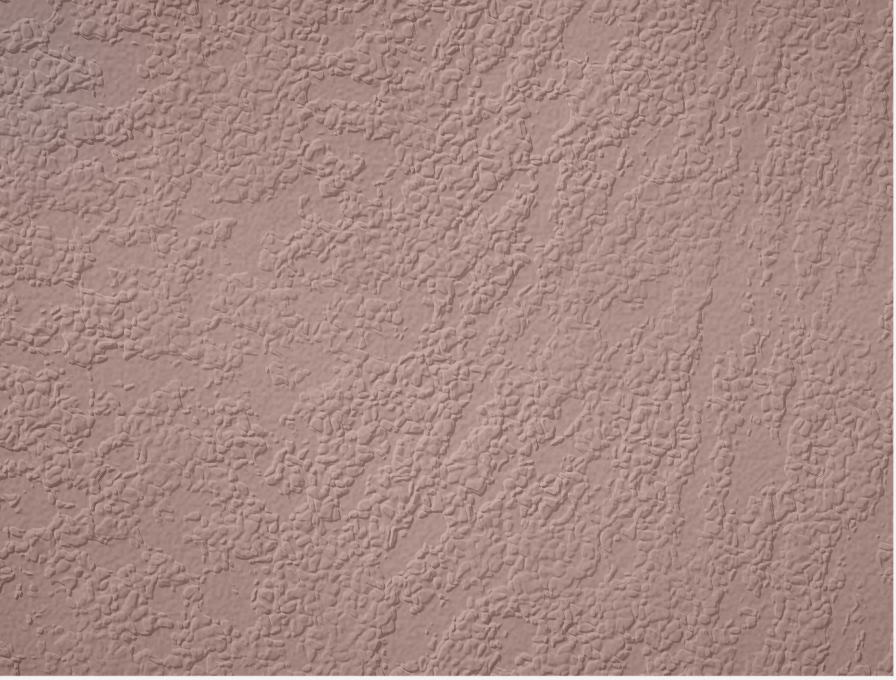
Give the GLSL for this texture, as a Shadertoy shader.

```glsl
// Rough pink-brown stucco wall with crumbly trowelled crusts, lit from the upper left.

// Sine-free hash of a lattice cell
float hash(vec2 cell) {
    vec3 q = fract(cell.xyx * vec3(0.1031, 0.1030, 0.0973));
    q += dot(q, q.yzx + 33.33);
    return fract((q.x + q.y) * q.z);
}

float noise(vec2 p) {
    vec2 i = floor(p), f = fract(p);
    f = f * f * (3.0 - 2.0 * f);
    return mix(mix(hash(i), hash(i + vec2(1, 0)), f.x),
               mix(hash(i + vec2(0, 1)), hash(i + vec2(1, 1)), f.x), f.y);
}

float fbm(vec2 p) {
    float sum = 0.0, weight = 0.53;
    for (int i = 0; i < 3; i++) {
        sum += weight * noise(p);
        p = mat2(1.6, 1.2, -1.2, 1.6) * p + 17.3;
        weight *= 0.5;
    }
    return sum * 1.08;
}

// Rounded grains of mixed size, 0 between them and 1 on top
float grains(vec2 p) {
    vec2 home = floor(p);
    float top = 0.0;
    for (int y = -1; y <= 1; y++)
    for (int x = -1; x <= 1; x++) {
        vec2 cell = home + vec2(x, y);
        vec2 centre = cell + vec2(hash(cell), hash(cell + 57.0));
        float radius = mix(0.45, 0.85, hash(cell + 113.0));
        top = max(top, smoothstep(radius, radius * 0.35, distance(p, centre)));
    }
    return top;
}

// Noise with separate frequencies along and across a stroke direction
float strokes(vec2 p, float angle, vec2 freq) {
    vec2 along = vec2(cos(angle), sin(angle));
    return fbm(vec2(dot(p, along), dot(p, vec2(-along.y, along.x))) * freq + 40.0);
}

// Plaster height: flat patches, crusts with scalloped rims, fine sand
float relief(vec2 p) {
    vec2 bend = vec2(noise(p * 55.0 + 9.0), noise(p * 55.0 + 83.0)) - 0.5;
    vec2 q = p + bend * 0.012;

    // Trowel direction turns from level on the left to steep on the right
    float middle = smoothstep(0.35, 0.7, p.x - 0.3 * (p.y - 0.5));
    float rightSide = smoothstep(0.85, 1.1, p.x);
    float field = mix(strokes(q, -0.25, vec2(20, 28)), strokes(q, 0.98, vec2(15, 36)), middle);
    field = mix(field, strokes(q, 1.36, vec2(9, 36)), rightSide);

    // Some areas are pressed smoother than others
    float rough = smoothstep(0.25, 0.5, fbm(p * vec2(8.0, 6.0) + 5.0));
    rough = mix(0.6, 1.0, rough) * mix(1.0, 0.75, rightSide);

    // Grains push the rim of each crust in and out
    float grain = grains(q * 78.0);
    float rim = field + 0.13 * (grain - 0.5);
    float crust = smoothstep(0.42, 0.48, rim) + 0.7 * smoothstep(0.58, 0.64, rim);
    float crumbs = grain * smoothstep(0.36, 0.52, field);
    float sand = noise(p * 170.0 + 7.0);
    return rough * (0.65 * crust + 0.55 * crumbs) + 0.3 * sand;
}

void mainImage(out vec4 fragColor, in vec2 fragCoord) {
    vec2 uv = fragCoord / iResolution.xy;
    vec2 p = fragCoord / iResolution.y;

    // Slope toward the light; shadows bite harder than highlights
    vec2 toLight = vec2(-0.62, 0.78) * 0.0019;
    float slope = relief(p - toLight) - relief(p + toLight);
    float shade = slope < 0.0 ? -0.18 * tanh(-slope * 1.5) : 0.105 * tanh(slope * 1.5);

    // Uneven paint and darker corners
    vec2 fromCentre = uv - vec2(0.53, 0.52);
    float tone = 0.695 - 0.19 * dot(fromCentre, fromCentre);
    tone += 0.04 * (fbm(p * 3.5 + 71.0) - 0.5) + 0.035 * (noise(p * 240.0) - 0.5);
    tone += shade;
    vec3 wall = tone - vec3(0.0, 0.118, 0.138);

    // Greyish bloom in the upper left corner
    float bloom = smoothstep(0.24, 0.0, length((uv - vec2(0.03, 0.9)) * vec2(1.5, 1.0)));
    wall = mix(wall, vec3(tone - 0.06), 0.25 * bloom);

    // Thin pale margin along the right and bottom edges
    float pixel = 1.0 / iResolution.y;
    float inset = min(iResolution.x * pixel - p.x - 0.004, p.y - 0.006);
    float margin = 1.0 - smoothstep(-pixel, pixel, inset);
    fragColor = vec4(mix(wall, vec3(0.96, 0.95, 0.95), margin), 1.0);
}
```
